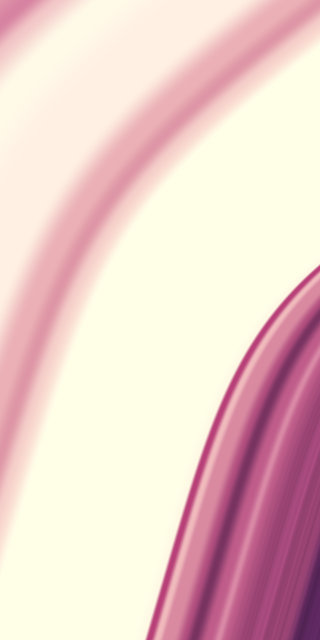
Write a Shadertoy shader that draws this background.

```glsl
// Flowing curved ribbons of rose, magenta and plum on a warm cream ground.

float hash(float n) { return fract(sin(n * 91.73) * 4375.85); }

float noise(float x) {
    float i = floor(x), f = fract(x);
    return mix(hash(i), hash(i + 1.0), f * f * (3.0 - 2.0 * f));
}

// Soft stripe profile centred on c
float stripe(float x, float c, float w) {
    float t = (x - c) / w;
    return exp(-t * t);
}

// Blend to the next colour of a ramp as x goes from a to b
void ramp(inout vec3 col, float x, float a, float b, vec3 next) {
    col = mix(col, next, smoothstep(a, b, x));
}

// Blurred upper ribbon, coloured by distance across its curve
vec3 upperRibbon(vec2 p) {
    float e = exp((p.y - 1.47) / 0.2);
    float curve = 0.3 * p.y - 0.176 + 0.214 * log(1.0 + e);
    float slope = 0.3 + 1.07 * e / (1.0 + e);
    float d = (p.x - curve) / sqrt(1.0 + slope * slope);

    vec3 col = vec3(0.88, 0.59, 0.67);
    ramp(col, d, -0.62, -0.56, vec3(0.84, 0.51, 0.63));
    ramp(col, d, -0.56, -0.50, vec3(0.95, 0.78, 0.78));
    ramp(col, d, -0.51, -0.42, vec3(1.0, 0.98, 0.91));
    ramp(col, d, -0.40, -0.27, vec3(1.0, 0.94, 0.89));
    ramp(col, d, -0.155, -0.065, vec3(0.92, 0.69, 0.71));
    ramp(col, d, -0.045, 0.0, vec3(0.87, 0.59, 0.65));
    ramp(col, d, 0.005, 0.055, vec3(0.96, 0.81, 0.79));
    ramp(col, d, 0.05, 0.08, vec3(0.98, 0.86, 0.82));
    ramp(col, d, 0.07, 0.12, vec3(1.0, 1.0, 0.91));
    return col;
}

// Layered lower ribbon, s runs inward from its outer edge
vec3 lowerRibbon(float s) {
    vec3 col = vec3(0.72, 0.25, 0.47);
    ramp(col, s, 0.014, 0.034, vec3(0.94, 0.73, 0.74));
    ramp(col, s, 0.038, 0.058, vec3(0.85, 0.54, 0.63));
    ramp(col, s, 0.085, 0.122, vec3(0.70, 0.31, 0.50));
    ramp(col, s, 0.118, 0.148, vec3(0.47, 0.20, 0.38));
    ramp(col, s, 0.152, 0.192, vec3(0.75, 0.36, 0.54));
    ramp(col, s, 0.245, 0.31, vec3(0.61, 0.27, 0.46));
    ramp(col, s, 0.43, 0.475, vec3(0.35, 0.15, 0.36));
    col = mix(col, vec3(0.87, 0.57, 0.67), 0.85 * stripe(s, 0.227, 0.014));

    // Fine streaks in the inner folds
    float grain = 0.6 * noise(s * 75.0) + 0.4 * noise(s * 170.0) - 0.5;
    return col * (1.0 + 0.28 * grain * smoothstep(0.22, 0.31, s));
}

void mainImage(out vec4 fragColor, in vec2 fragCoord) {
    vec2 p = fragCoord / iResolution.xy * vec2(1.0, 2.0);
    vec3 col = upperRibbon(p);

    float edge = 0.456 + 0.29 * p.y + 0.092 * pow(p.y, 5.0);
    float s = p.x - edge;

    // Faint halo, then the ribbon itself
    col = mix(col, vec3(0.98, 0.87, 0.83), 0.25 * stripe(s, 0.0, 0.025));
    col = mix(col, lowerRibbon(s), smoothstep(-0.007, 0.007, s));
    fragColor = vec4(col, 1.0);
}
```
